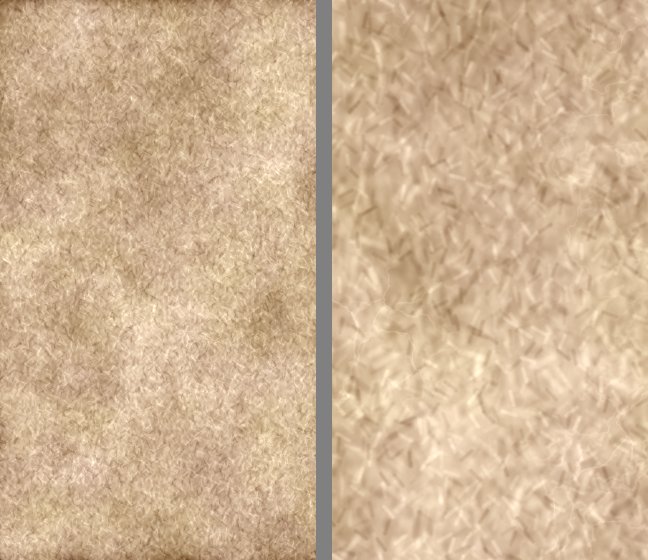
Left: the whole. Right: its middle third, enlarged.
Reproduce this texture procedurally as a WebGL 2 fragment shader.

```glsl
#version 300 es
precision highp float;
// Aged parchment: layered noise makes soft stains, cellular scatter lays
// short fibres of random tone, cell borders give faint pale wrinkles,
// and the rim darkens. All lengths are in canvas widths.

#define BASE_COLOR vec3(0.821, 0.710, 0.582)
#define TONE_TINT vec3(0.90, 1.00, 1.04)  // colour change per unit of tone
#define STAIN_SCALE 5.0
#define STAIN_DEPTH 0.34
#define FIBRE_SCALE 46.0
#define FIBRE_DEPTH 0.085
#define GRAIN_SCALE 125.0
#define GRAIN_DEPTH 0.14
#define WRINKLE_SCALE 15.0
#define WRINKLE_DEPTH 0.055
#define RIM_DEPTH 0.17

uniform vec2 u_resolution;
out vec4 fragColor;

vec3 hash3(vec2 p) {
  vec3 q = fract(vec3(p.xyx) * vec3(0.1031, 0.1030, 0.0973));
  q += dot(q, q.yxz + 33.33);
  return fract((q.xxy + q.yzz) * q.zyx);
}

float valueNoise(vec2 p) {
  vec2 cell = floor(p), f = fract(p);
  f = f * f * (3.0 - 2.0 * f);
  float low = mix(hash3(cell).x, hash3(cell + vec2(1, 0)).x, f.x);
  float high = mix(hash3(cell + vec2(0, 1)).x, hash3(cell + vec2(1, 1)).x, f.x);
  return mix(low, high, f.y);
}

// Octave sum, centred on zero
float cloud(vec2 p) {
  float sum = 0.0, weight = 0.5;
  for (int i = 0; i < 5; i++) {
    sum += weight * (valueNoise(p) - 0.5);
    p = mat2(1.6, 1.2, -1.2, 1.6) * p + 17.3;
    weight *= 0.56;
  }
  return sum;
}

// One short stroke per cell, leaning towards the vertical
float fibres(vec2 p) {
  vec2 cell = floor(p);
  float sum = 0.0;
  for (int y = -1; y <= 1; y++)
    for (int x = -1; x <= 1; x++) {
      vec2 id = cell + vec2(x, y);
      vec3 rnd = hash3(id + 71.0);
      float angle = 1.65 + 2.5 * (rnd.z - 0.5);
      vec2 dir = vec2(cos(angle), sin(angle));
      vec2 d = p - id - rnd.xy;
      float along = clamp(dot(d, dir), -0.55, 0.55);
      float tone = 2.0 * hash3(id + 213.0).x - 1.0;
      sum += tone * (1.0 - smoothstep(0.03, 0.28, length(d - dir * along)));
    }
  return sum;
}

// Thin lines along the borders between cells
float wrinkles(vec2 p) {
  vec2 cell = floor(p);
  float nearest = 8.0, second = 8.0;
  for (int y = -1; y <= 1; y++)
    for (int x = -1; x <= 1; x++) {
      vec2 id = cell + vec2(x, y);
      float d = length(p - id - hash3(id + 39.0).xy);
      second = min(second, max(nearest, d));
      nearest = min(nearest, d);
    }
  return 1.0 - smoothstep(0.0, 0.16, second - nearest);
}

// Darkness near the border, ragged and strongest at top and bottom
float rim(vec2 p, float height, float ragged) {
  float side = min(p.x, 1.0 - p.x);
  float top = exp(-(height - p.y) / 0.026);
  float bottom = exp(-p.y / 0.045);
  return (top + bottom + 0.4 * exp(-side / 0.022)) * (1.0 + 2.0 * ragged);
}

void main() {
  vec2 p = gl_FragCoord.xy / u_resolution.x;
  float height = u_resolution.y / u_resolution.x;

  // Stains, slightly drawn out vertically
  float stain = cloud(p * STAIN_SCALE * vec2(1.0, 0.85) + 4.7);
  float mottle = cloud(p * 24.0 + 53.0);
  float tone = STAIN_DEPTH * stain + 0.13 * mottle;

  // Fibres at two sizes and a fine grain
  tone += FIBRE_DEPTH * fibres(p * FIBRE_SCALE);
  tone += FIBRE_DEPTH * fibres(p * FIBRE_SCALE * 1.7 + 31.0);
  tone += GRAIN_DEPTH * (valueNoise(p * GRAIN_SCALE * vec2(1.0, 0.75)) - 0.5);

  // Wrinkles bent by noise, showing only in patches
  vec2 bend = vec2(cloud(p * 18.0 + 9.0), cloud(p * 18.0 + 87.0));
  float patches = smoothstep(0.42, 0.75, valueNoise(p * 6.0 + 20.0));
  tone += WRINKLE_DEPTH * patches * wrinkles(p * WRINKLE_SCALE + 2.2 * bend);

  tone -= RIM_DEPTH * rim(p, height, cloud(p * 9.0 + 140.0));

  // Drift between yellowish and rosy areas
  float drift = cloud(p * 7.0 + 200.0);
  vec3 color = BASE_COLOR + TONE_TINT * tone + drift * vec3(0.0, 0.02, -0.06);
  fragColor = vec4(clamp(color, 0.0, 1.0), 1.0);
}
```
